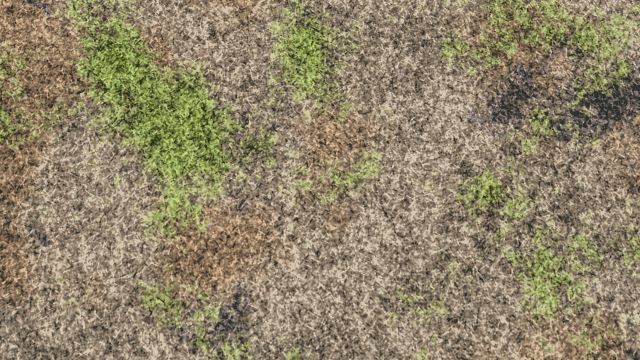
A WebGL 1 fragment shader for this texture:

```glsl
precision highp float;
uniform vec2 u_resolution;

#define TONE_MEAN 0.62
#define FINE_GRAIN 0.85
#define MID_GRAIN 0.60
#define TUFT_GRAIN 0.45
#define PATCH_GRAIN 0.50
#define BLADE_CONTRAST 0.40
#define BLADE_WIDTH 0.0009
#define BLADE_SPREAD 2.6
#define PLANT_EDGE 0.14
#define SOIL_DEPTH 0.42
#define FLOWER_SHARE 0.22

const vec3 SHADOW = vec3(0.27, 0.26, 0.22);
const vec3 BROWN = vec3(0.45, 0.40, 0.34);
const vec3 STRAW = vec3(0.60, 0.53, 0.45);
const vec3 PALE = vec3(0.75, 0.69, 0.61);
const vec3 DEEP_LEAF = vec3(0.25, 0.28, 0.15);
const vec3 LEAF = vec3(0.44, 0.46, 0.26);
const vec3 BRIGHT_LEAF = vec3(0.62, 0.63, 0.41);
const vec3 DRY_LEAF = vec3(0.74, 0.74, 0.54);
const vec3 FLOWER = vec3(0.80, 0.75, 0.25);
const vec3 RUST_TINT = vec3(1.02, 0.94, 0.86);
const vec3 SOIL_TINT = vec3(0.95, 0.96, 1.08);

float hash(vec2 p) {
  return fract(sin(dot(p, vec2(127.1, 311.7))) * 43758.55);
}

float noise(vec2 p) {
  vec2 i = floor(p), f = fract(p);
  f = f * f * (3.0 - 2.0 * f);
  vec2 e = vec2(1.0, 0.0);
  return mix(mix(hash(i), hash(i + e), f.x),
             mix(hash(i + e.yx), hash(i + e.xx), f.x), f.y);
}

mat2 turn(float a) {
  return mat2(cos(a), sin(a), -sin(a), cos(a));
}

float fbm(vec2 p) {
  float sum = 0.0, gain = 0.53;
  for (int i = 0; i < 4; i++) {
    sum += gain * noise(p);
    p = turn(0.7) * p * 2.03 + 11.3;
    gain *= 0.5;
  }
  return sum;
}

float blob(vec2 p, vec2 centre, vec2 radius) {
  vec2 d = (p - centre) / radius;
  return exp(-dot(d, d));
}

// Short straight stalks, one per cell, each lighter or darker than the ground
float blades(vec2 p, float density, float seed) {
  vec2 q = p * density;
  float sum = 0.0, soft = BLADE_WIDTH + 1.0 / u_resolution.y;
  for (int j = -1; j <= 1; j++) {
    for (int i = -1; i <= 1; i++) {
      vec2 cell = floor(q) + vec2(float(i), float(j));
      vec2 id = cell + seed;
      float angle = 1.57 + (hash(id + 5.1) - 0.5) * BLADE_SPREAD;
      vec2 dir = vec2(cos(angle), sin(angle));
      vec2 d = q - cell - vec2(hash(id), hash(id + 17.3));
      d -= dir * clamp(dot(d, dir), -0.5, 0.5);
      float cover = 1.0 - smoothstep(0.0, soft, length(d) / density);
      sum += cover * (hash(id + 9.7) * 2.0 - 0.9);
    }
  }
  return sum;
}

// Small round blossoms in some of the cells
float flowers(vec2 p) {
  vec2 q = p * 62.0, id = floor(q);
  vec2 centre = 0.25 + 0.5 * vec2(hash(id + 3.3), hash(id + 8.9));
  float dist = length(fract(q) - centre) / 62.0;
  float edge = 0.7 / u_resolution.y;
  float dot1 = 1.0 - smoothstep(0.0022 - edge, 0.0022 + edge, dist);
  return dot1 * step(1.0 - FLOWER_SHARE, hash(id + 41.7));
}

vec3 ramp(vec3 a, vec3 b, vec3 c, vec3 d, float t) {
  t *= 3.0;
  vec3 low = mix(a, b, clamp(t, -0.5, 1.0));
  return mix(mix(low, c, clamp(t - 1.0, 0.0, 1.0)), d, clamp(t - 2.0, 0.0, 1.6));
}

void main() {
  vec2 p = gl_FragCoord.xy / u_resolution.y;
  // Grain gets finer toward the far side
  vec2 g = vec2(p.x - 0.89, p.y) * (1.0 + 0.15 * p.y);
  float fine = noise(turn(0.6) * g * 190.0) - 0.5;
  float mid = noise(turn(1.1) * g * 95.0 + 31.0) - 0.5;
  float tuft = noise(turn(0.3) * g * 38.0 + 57.0) - 0.5;
  float patchTone = fbm(p * 7.0 + 4.0) - 0.5;
  float stalks = blades(g, 40.0, 3.0) + blades(g, 54.0, 71.0) + blades(g, 72.0, 139.0);

  // Green growth: broad areas broken into clumps
  float growth = 0.55 * blob(p, vec2(0.45, 0.64), vec2(0.36, 0.19))
    + 0.35 * blob(p, vec2(0.25, 0.93), vec2(0.15, 0.16))
    + 0.35 * blob(p, vec2(0.93, 0.82), vec2(0.18, 0.18))
    + 0.35 * blob(p, vec2(1.52, 0.97), vec2(0.36, 0.12))
    + 0.28 * blob(p, vec2(1.55, 0.36), vec2(0.34, 0.25));
  growth += 1.15 * (fbm(p * 6.0 + 23.0) - 0.5) + 0.35 * tuft + 0.30 * mid;
  float plant = smoothstep(PLANT_EDGE, PLANT_EDGE + 0.26, growth);

  // Bare dark soil in ragged scraps
  float bare = 0.55 * blob(p, vec2(1.58, 0.72), vec2(0.24, 0.16))
    + 0.35 * blob(p, vec2(0.60, 0.08), vec2(0.16, 0.10));
  bare += 1.2 * (fbm(p * 9.0 + 67.0) - 0.5) + 0.3 * tuft;
  float soil = smoothstep(0.28, 0.50, bare) * (1.0 - 0.7 * plant);

  // Tone of every point, then its colour
  float tone = TONE_MEAN + FINE_GRAIN * fine + MID_GRAIN * mid + TUFT_GRAIN * tuft
    + PATCH_GRAIN * patchTone + BLADE_CONTRAST * stalks;
  tone -= SOIL_DEPTH * soil + 0.10 * plant;
  float rust = smoothstep(0.45, 0.70, fbm(p * 3.5 + 91.0)
    + 0.25 * blob(p, vec2(1.0, 0.58), vec2(0.20, 0.20)));
  tone -= 0.08 * rust;

  vec3 ground = ramp(SHADOW, BROWN, STRAW, PALE, tone);
  ground *= mix(vec3(1.0), RUST_TINT, rust * (1.0 - soil));
  ground *= mix(vec3(1.0), SOIL_TINT, soil);
  vec3 green = ramp(DEEP_LEAF, LEAF, BRIGHT_LEAF, DRY_LEAF, tone);
  green *= mix(vec3(1.0), vec3(0.94, 1.03, 0.84), smoothstep(0.35, 0.65, growth));
  vec3 color = mix(ground, green, plant);
  color = mix(color, FLOWER, 0.8 * plant * flowers(g));
  gl_FragColor = vec4(clamp(color, 0.0, 1.0), 1.0);
}
```
